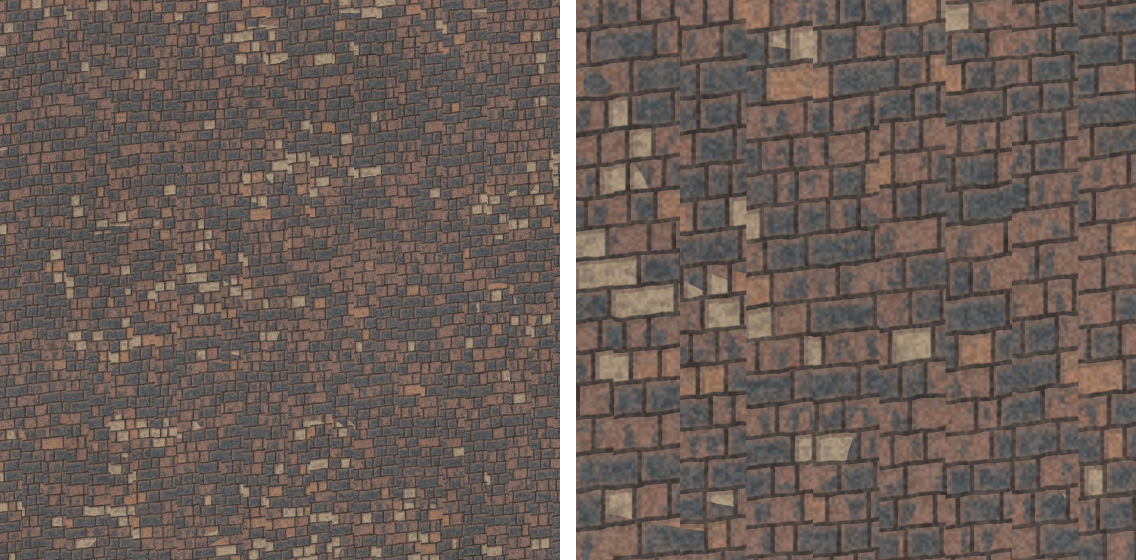
Left, the full canvas; right, a detail of the centre.
A Shadertoy shader for this texture:

```glsl
#define COURSES 51.0
#define COLUMNS 25.3
#define JOINT 0.10
#define SEAM_SHIFT 0.9
#define SLOPE 0.22
#define SPLIT_CHANCE 0.62
#define PALE_CHANCE 0.075
#define GRAIN 0.11

const vec3 SHADOW = vec3(0.235, 0.215, 0.205);
const vec3 MORTAR = vec3(0.45, 0.375, 0.34);
const vec3 SLATE = vec3(0.30, 0.315, 0.325);
const vec3 UMBER = vec3(0.43, 0.39, 0.36);
const vec3 RED = vec3(0.53, 0.405, 0.355);
const vec3 ORANGE = vec3(0.59, 0.43, 0.345);
const vec3 BUFF = vec3(0.635, 0.56, 0.465);

float hash(vec2 p) {
    vec3 q = fract(vec3(p.xyx) * 0.1031);
    q += dot(q, q.yzx + 33.33);
    return fract((q.x + q.y) * q.z);
}

float noise(vec2 p) {
    vec2 i = floor(p), f = fract(p);
    f = f * f * (3.0 - 2.0 * f);
    return mix(mix(hash(i), hash(i + vec2(1, 0)), f.x),
               mix(hash(i + vec2(0, 1)), hash(i + vec2(1, 1)), f.x), f.y);
}

// Fired clay: cell is the brick, uv its local position, p the canvas position
vec3 clay(vec2 cell, vec2 uv, float width, vec2 p) {
    float kind = hash(cell + 17.3);
    float tone = hash(cell + 41.7);
    float blotch = noise(p * vec2(170.0, 210.0) + 9.0);
    float speck = noise(p * 390.0);
    vec2 rim = smoothstep(vec2(0.0), vec2(0.22 / width, 0.32), min(uv, 1.0 - uv));
    float core = rim.x * rim.y;

    // Pale bricks gather in loose clusters and are mostly short
    float cluster = smoothstep(0.48, 0.85, noise(p * vec2(9.0, 13.0) + 31.0));
    float pale = PALE_CHANCE * (0.35 + 4.0 * cluster) * (width < 1.2 ? 1.5 : 0.5);
    pale += 0.2 * smoothstep(0.95, 1.0, p.y);
    if (kind < pale) {
        vec3 body = mix(BUFF, ORANGE, step(0.62, tone) * 0.8);
        return mix(body, UMBER, 0.45 * core * smoothstep(0.5, 0.8, blotch));
    }

    // Dark fired centre on a brown rim, or red body with upright smudges
    if (hash(cell + 73.1) < 0.52) {
        vec3 body = mix(UMBER, RED, 0.5 * tone);
        return mix(body, SLATE, core * (0.5 + 0.5 * smoothstep(0.2, 0.65, mix(blotch, speck, 0.4))));
    }
    float smudge = noise(vec2(uv.x * width * 3.6 + tone * 50.0, cell.y * 7.0 + uv.y * 0.8));
    vec3 body = mix(RED, ORANGE, 0.35 * tone * tone);
    body = mix(body, UMBER, 0.45 * blotch);
    return mix(body, SLATE, 0.85 * rim.y * smoothstep(0.45, 0.72, mix(smudge, speck, 0.25)));
}

vec3 wall(vec2 p) {
    // Vertical strips, each sliding the courses a little up or down
    float strip = p.x * COLUMNS;
    float column = floor(strip);
    float slide = noise(vec2(column * 0.6 + 5.0, p.y * 7.0)) - 0.5;
    slide += 0.5 * (noise(vec2(column * 7.0, p.y * 4.0)) - 0.5);
    float y = p.y * COURSES + SEAM_SHIFT * slide - SLOPE * fract(strip);
    y += 0.08 * (noise(p * 130.0) - 0.5);
    float course = floor(y), v = fract(y);

    // Staggered bricks, many of them split into short pieces
    float x = strip + 0.5 * mod(course, 2.0) + 0.35 * hash(vec2(course, 3.0));
    vec2 cell = vec2(floor(x), course);
    float u = fract(x), lo = 0.0, hi = 1.0;
    if (hash(cell) < SPLIT_CHANCE) {
        float cut = mix(0.32, 0.68, hash(cell + 5.9));
        if (u < cut) hi = cut;
        else lo = cut;
    }
    float aspect = COURSES / COLUMNS;
    float width = (hi - lo) * aspect;
    vec2 uv = vec2((u - lo) / (hi - lo), v);
    vec3 color = clay(cell + vec2(lo * 91.0, 0.0), uv, width, p);

    // Lit mortar above and left, shadow line below and right
    float soft = 0.07;
    float lit = min((u - lo) * aspect, 1.0 - v);
    float shade = min((hi - u) * aspect, v);
    color = mix(color, MORTAR, 0.65 * (1.0 - smoothstep(JOINT, JOINT + soft, lit)));
    float worn = 0.65 + 0.35 * noise(p * 90.0 + 60.0);
    color = mix(color, SHADOW, worn * (1.0 - smoothstep(JOINT, JOINT + soft, shade)));

    // Surface grain and faint drift in brightness
    color += GRAIN * (noise(p * 520.0 + 20.0) - 0.5);
    return color * (0.98 + 0.07 * noise(p * 6.0));
}

void mainImage(out vec4 fragColor, in vec2 fragCoord) {
    // Average a 3 by 3 grid of samples to smooth every edge
    vec3 sum = vec3(0.0);
    for (int i = 0; i < 9; i++) {
        vec2 offset = (vec2(i % 3, i / 3) - 1.0) / 3.0;
        sum += wall((fragCoord + offset) / iResolution.xy);
    }
    fragColor = vec4(sum / 9.0, 1.0);
}
```
